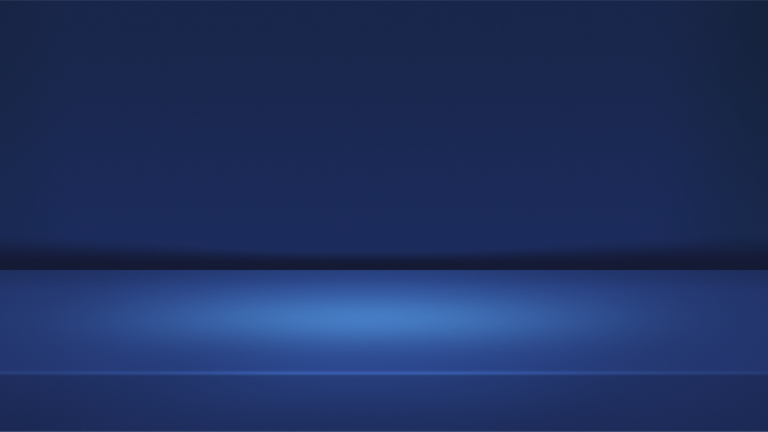
Write a Shadertoy shader that draws this background.

```glsl
#define HORIZON 0.375
#define STEP_EDGE 0.136
#define GLOW_CENTER vec2(0.478, 0.262)
#define GLOW_SIZE vec2(0.27, 0.062)
#define WALL_TOP vec3(0.098, 0.150, 0.295)
#define WALL_LOW vec3(0.108, 0.170, 0.360)
#define SHADOW vec3(0.080, 0.100, 0.205)
#define FLOOR_DIM vec3(0.125, 0.185, 0.385)
#define FLOOR_LIT vec3(0.175, 0.285, 0.570)
#define GLOW vec3(0.275, 0.495, 0.770)
#define STREAK 0.025
#define GRAIN 0.004

float hash(vec2 p) {
    vec3 q = fract(vec3(p.xyx) * 0.1031);
    q += dot(q, q.yzx + 33.33);
    return fract((q.x + q.y) * q.z);
}

float noise(vec2 p) {
    vec2 cell = floor(p), f = fract(p);
    f = f * f * (3.0 - 2.0 * f);
    return mix(mix(hash(cell), hash(cell + vec2(1, 0)), f.x),
               mix(hash(cell + vec2(0, 1)), hash(cell + vec2(1, 1)), f.x), f.y);
}

float bell(float x) {
    return exp(-x * x);
}

vec3 wallColor(vec2 uv) {
    float height = (uv.y - HORIZON) / (1.0 - HORIZON);
    vec3 color = mix(WALL_LOW, WALL_TOP, smoothstep(0.0, 1.0, height));

    // Darkened sides, a little stronger on the right
    float side = smoothstep(0.10, 0.0, uv.x) * 0.5 + smoothstep(0.84, 1.0, uv.x);
    color *= 1.0 - vec3(0.12, 0.09, 0.17) * side;

    // Contact shadow that thickens toward both sides
    float spread = abs(uv.x - 0.48) * 2.0;
    float shadowTop = mix(0.048, 0.088, smoothstep(0.1, 1.0, spread));
    float shade = 1.0 - smoothstep(0.012, shadowTop, uv.y - HORIZON);
    return mix(color, SHADOW, shade);
}

vec3 floorColor(vec2 uv) {
    float across = uv.x - GLOW_CENTER.x;
    float onStep = smoothstep(STEP_EDGE - 0.006, STEP_EDGE + 0.003, uv.y);

    // Broad light on the upper floor
    vec3 color = mix(FLOOR_DIM, FLOOR_LIT, bell(across / 0.40) * 0.85);
    color *= 1.0 - 0.12 * smoothstep(0.32, HORIZON, uv.y);

    // Bright pool of light
    vec2 pool = (uv - GLOW_CENTER) / GLOW_SIZE;
    color = mix(color, GLOW, 0.92 * bell(pool.x) * bell(pool.y));

    // Front face fading to the bottom
    float fade = smoothstep(0.0, STEP_EDGE, uv.y);
    vec3 front = mix(FLOOR_DIM * 0.86, FLOOR_LIT * 0.92,
                     bell(across / 0.36) * mix(0.25, 0.75, fade));
    color = mix(front, color, onStep);

    // Lit lip of the step
    float lip = bell((uv.y - STEP_EDGE) / 0.0045);
    color += vec3(0.055, 0.100, 0.150) * lip * mix(0.25, 1.0, bell(across / 0.38));

    // Faint slanted reflections
    vec2 slanted = vec2(uv.x * 7.0 - uv.y * 5.0, uv.y * 6.0);
    return color * (1.0 + STREAK * (2.0 * noise(slanted) - 1.0));
}

void mainImage(out vec4 fragColor, in vec2 fragCoord) {
    vec2 uv = fragCoord / iResolution.xy;
    float soft = 0.75 / iResolution.y;

    float wall = smoothstep(HORIZON - soft, HORIZON + soft, uv.y);
    vec3 color = mix(floorColor(uv), wallColor(uv), wall);

    // Pale hairlines along the bottom and top borders
    float rim = smoothstep(0.004, 0.0, uv.y) + 0.4 * smoothstep(0.997, 1.0, uv.y);
    color = mix(color, vec3(0.55, 0.60, 0.70), 0.4 * rim);

    // Fine grain to hide banding
    color += GRAIN * (hash(floor(uv * vec2(512.0, 288.0))) - 0.5);
    fragColor = vec4(color, 1.0);
}
```
